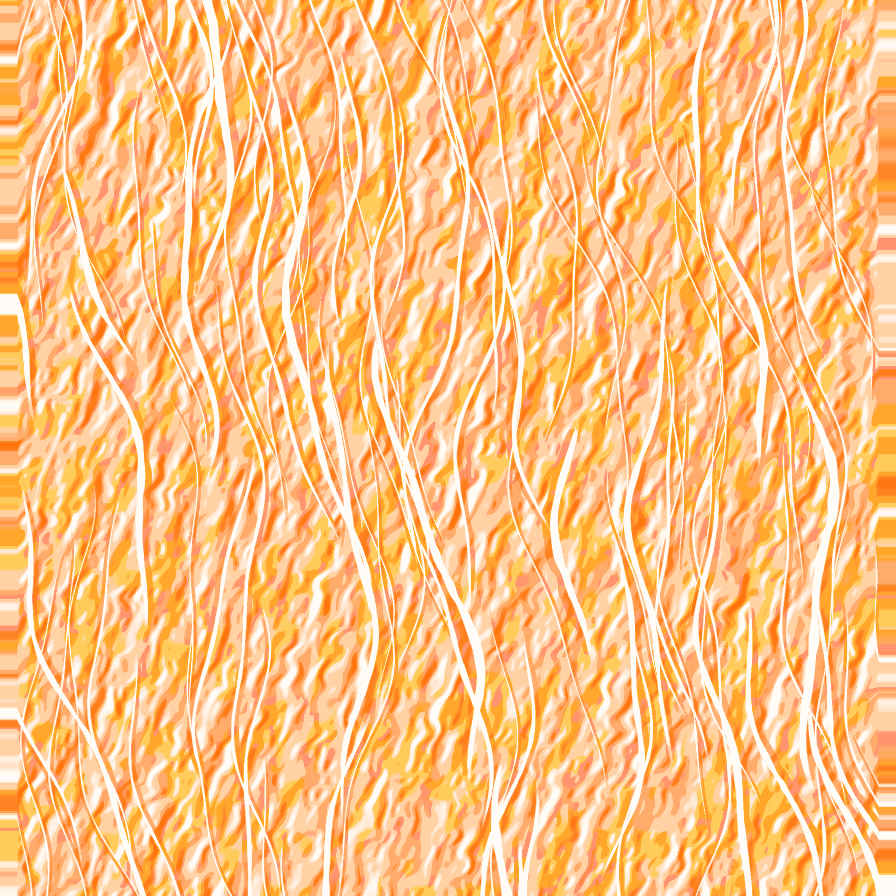
Write a WebGL 2 fragment shader that draws this texture.

```glsl
#version 300 es
precision highp float;

#define STRANDS 125
#define BORDER 0.019
#define GRAIN_LEAN 0.32
#define GRAIN_CONTRAST 5.2
#define RELIEF_STEP 0.006
#define WAVE_SIZE 0.021
#define THIN 0.0009
#define THICK 0.0056
#define SHADE_DEPTH 0.8

uniform vec2 u_resolution;
out vec4 fragColor;

float hash(vec2 p) {
    return fract(sin(dot(p, vec2(127.1, 311.7))) * 43758.5453);
}

float noise(vec2 p) {
    vec2 cell = floor(p), f = fract(p);
    f = f * f * (3.0 - 2.0 * f);
    float low = mix(hash(cell), hash(cell + vec2(1, 0)), f.x);
    float high = mix(hash(cell + vec2(0, 1)), hash(cell + vec2(1, 1)), f.x);
    return mix(low, high, f.y);
}

// Height of the leaning, ragged flakes
float grainHeight(vec2 p) {
    p.x -= GRAIN_LEAN * p.y;
    p.x += 0.012 * noise(p * vec2(45.0, 60.0) + 31.0);
    return 0.5 * noise(p * vec2(32.0, 9.0) + 7.0)
         + noise(p * vec2(78.0, 24.0))
         + 0.6 * noise(p * vec2(165.0, 62.0) + 53.0);
}

// Coverage of the long strands: x is the bright ridge, y its shaded side
vec2 strandCover(vec2 p, float pixel) {
    vec2 cover = vec2(0.0);
    float ragged = 0.65 + 0.7 * noise(p * vec2(90.0, 45.0) + 11.0);
    for (int i = 0; i < STRANDS; i++) {
        float id = float(i) + 1.0;
        float root = (id + hash(vec2(id, 1.0))) / float(STRANDS) * 1.2 - 0.1;
        float middle = mix(-0.1, 1.1, hash(vec2(id, 2.0)));
        float reach = mix(0.1, 0.36, hash(vec2(id, 3.0)));
        float along = (p.y - middle) / reach;
        float taper = 1.0 - along * along;
        if (taper <= 0.0) continue;

        float lean = mix(-0.27, 0.09, hash(vec2(id, 4.0)));
        float phase = 7.0 * root + 2.2 * hash(vec2(id, 5.0));
        float center = root + lean * (p.y - middle)
                     + WAVE_SIZE * sin(p.y * 12.5 + phase)
                     + 0.006 * sin(p.y * 29.0 + phase * 3.0);
        float size = hash(vec2(id, 6.0));
        float width = mix(THIN, THICK, size * size * size) * sqrt(taper) * ragged;
        float side = hash(vec2(id, 7.0)) < 0.72 ? 1.0 : -1.0;
        float offset = p.x - center;
        float shadeWidth = 0.7 * width + 0.0012;
        float shadeOffset = abs(offset - side * (width + shadeWidth));

        vec2 line = 1.0 - vec2(
            smoothstep(width - pixel, width + pixel, abs(offset)),
            smoothstep(shadeWidth - pixel, shadeWidth + pixel, shadeOffset));
        cover = max(cover, line * smoothstep(0.0, 0.3, taper));
    }
    return cover;
}

// Tone runs from deep orange to white; hue picks peach or amber
vec3 barkColor(float tone, float hue, float blush) {
    vec3 deep = mix(vec3(1.0, 0.44, 0.02), vec3(1.0, 0.54, 0.18), tone / 0.13);
    vec3 middle = mix(vec3(1.0, 0.67, 0.42), vec3(1.0, 0.65, 0.17),
                      smoothstep(0.45, 0.57, hue));
    middle = mix(middle, vec3(1.0, 0.58, 0.43), smoothstep(0.68, 0.76, blush));
    vec3 light = mix(vec3(1.0, 0.82, 0.64), vec3(1.0, 0.80, 0.36),
                     smoothstep(0.56, 0.66, hue));
    vec3 pale = mix(vec3(1.0, 0.89, 0.79), vec3(1.0, 0.99, 0.97),
                    smoothstep(0.76, 0.97, tone));
    vec3 color = mix(deep, middle, smoothstep(0.10, 0.17, tone));
    color = mix(color, light, smoothstep(0.38, 0.47, tone));
    return mix(color, pale, smoothstep(0.72, 0.80, tone));
}

void main() {
    vec2 p = gl_FragCoord.xy / u_resolution;
    float pixel = 0.7 / u_resolution.x;

    // Stretch the outermost columns into banded borders
    p.x = clamp(p.x, BORDER, 1.0 - BORDER);

    // Side-lit relief of the grain
    vec2 stepAcross = vec2(RELIEF_STEP, -0.3 * RELIEF_STEP) * 0.5;
    float slope = grainHeight(p + stepAcross) - grainHeight(p - stepAcross);
    float tone = 1.0 / (1.0 + exp(-GRAIN_CONTRAST * slope));

    // Strands lie over the grain
    vec2 strand = strandCover(p, pixel);
    tone = mix(tone, 0.07, SHADE_DEPTH * strand.y);
    tone = mix(tone, 0.97, strand.x);

    vec2 q = vec2(p.x - GRAIN_LEAN * p.y, p.y);
    float hue = noise(q * vec2(65.0, 34.0) + 91.0);
    float blush = noise(q * vec2(95.0, 60.0) + 17.0);
    fragColor = vec4(barkColor(tone, hue, blush), 1.0);
}
```
